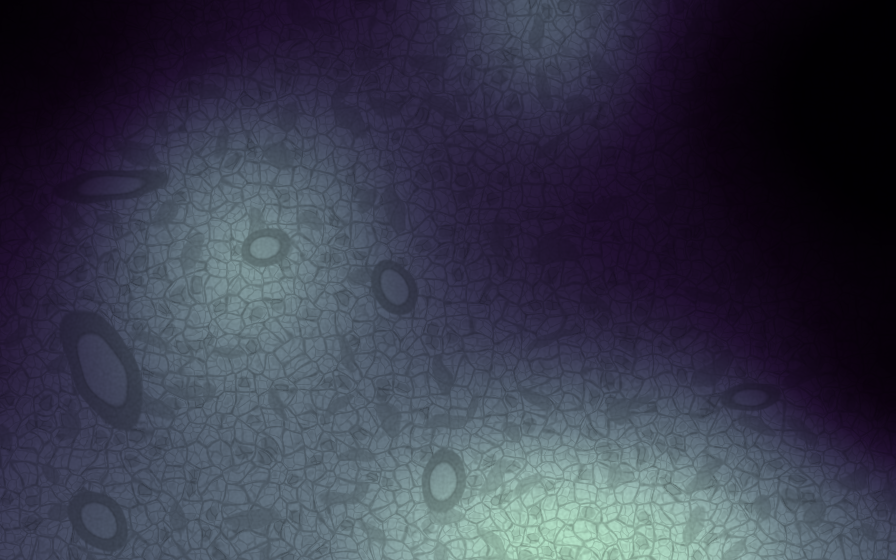
Write a WebGL 2 fragment shader that draws this background.

```glsl
#version 300 es
precision highp float;

#define BASE_LEVEL 1.7
#define CELL_SCALE 30.0
#define FINE_SCALE 58.0
#define BODY_SCALE 11.0
#define WARP 0.022
#define LINE_DARK 0.20
#define FILL_DARK 0.13
#define SHEATH_DARK 0.22
#define GRAIN 0.09

uniform vec2 u_resolution;
out vec4 fragColor;

const vec3 RAMP[8] = vec3[8](
    vec3(0.005, 0.0, 0.01), vec3(0.05, 0.01, 0.07), vec3(0.12, 0.06, 0.18),
    vec3(0.20, 0.19, 0.30), vec3(0.29, 0.33, 0.40), vec3(0.39, 0.46, 0.50),
    vec3(0.55, 0.67, 0.65), vec3(0.66, 0.84, 0.73));

vec2 hash2(vec2 p) {
    vec3 q = fract(p.xyx * vec3(0.1031, 0.1030, 0.0973));
    q += dot(q, q.yzx + 33.33);
    return fract((q.xx + q.yz) * q.zy);
}

float corner(vec2 cell, vec2 offset) {
    return dot(hash2(cell) * 2.0 - 1.0, offset);
}

float gradientNoise(vec2 p) {
    vec2 i = floor(p), f = p - i;
    vec2 u = f * f * f * (f * (f * 6.0 - 15.0) + 10.0);
    vec2 e = vec2(1.0, 0.0);
    return mix(mix(corner(i, f), corner(i + e, f - e), u.x),
               mix(corner(i + e.yx, f - e.yx), corner(i + 1.0, f - 1.0), u.x), u.y);
}

vec2 noise2(vec2 p) {
    return vec2(gradientNoise(p), gradientNoise(p + 71.3));
}

mat2 rotation(float a) {
    return mat2(cos(a), -sin(a), sin(a), cos(a));
}

float glow(vec2 p, vec2 center, vec2 radius) {
    vec2 d = (p - center) / radius;
    return exp(-dot(d, d));
}

// Broad light and shadow, in steps of the colour ramp
float lightLevel(vec2 p) {
    float level = BASE_LEVEL;
    level += 3.6 * glow(p, vec2(0.44, 0.55), vec2(0.30, 0.30));
    level += 5.2 * glow(p, vec2(1.06, 0.01), vec2(0.62, 0.33));
    level += 2.3 * glow(p, vec2(0.98, 1.00), vec2(0.22, 0.25));
    level += 1.5 * glow(p, vec2(0.10, 0.00), vec2(0.40, 0.30));
    level -= 2.2 * glow(p, vec2(1.60, 0.82), vec2(0.35, 0.35));
    level -= 1.6 * glow(p, vec2(0.00, 1.00), vec2(0.35, 0.35));
    level -= 1.8 * glow(p, vec2(1.62, 0.28), vec2(0.30, 0.22));
    return level;
}

// Cell membranes (x) and dark cell cores (y)
vec2 membranes(vec2 p, float scale, float px) {
    vec2 q = p * scale, base = floor(q);
    float near = 9.0, second = 9.0, kind = 0.0;
    for (int y = -1; y <= 1; y++)
    for (int x = -1; x <= 1; x++) {
        vec2 cell = base + vec2(x, y), h = hash2(cell);
        float d = length(cell + 0.1 + 0.8 * h - q);
        if (d < near) { second = near; near = d; kind = fract(h.x * 17.0 + h.y * 5.0); }
        else second = min(second, d);
    }
    float soft = px * scale;
    float line = 1.0 - smoothstep(0.02, 0.10 + 1.6 * soft, second - near);
    float core = smoothstep(0.72, 0.76, kind) * (1.0 - smoothstep(0.36 - soft, 0.36 + soft, near));
    return vec2(line, core);
}

// Scattered long dark bodies
float longBodies(vec2 p, float px) {
    vec2 q = p * BODY_SCALE, base = floor(q);
    float mask = 0.0;
    for (int y = -1; y <= 1; y++)
    for (int x = -1; x <= 1; x++) {
        vec2 cell = base + vec2(x, y), h = hash2(cell + 40.0);
        vec2 size = vec2(0.22 + 0.25 * h.x, 0.10 + 0.09 * h.y);
        vec2 d = rotation(6.28 * fract(h.x * 9.0 + h.y)) * (q - cell - h) / size;
        float soft = px * BODY_SCALE / size.y;
        float shape = 1.0 - smoothstep(1.0 - soft, 1.0 + soft, length(d));
        mask = max(mask, shape * step(0.4, fract(h.y * 13.0)));
    }
    return mask;
}

// Covers the tissue with a sheathed fibre: dark band around a pale core
void fibre(inout float shade, vec2 p, vec2 center, vec2 radius, float angle, float px) {
    float r = length(rotation(angle) * (p - center) / radius);
    float soft = 1.2 * px / radius.y;
    float body = 1.0 - smoothstep(1.0 - soft, 1.0 + soft, r);
    float band = smoothstep(0.60 - soft, 0.60 + soft, r);
    float rim = 1.0 - smoothstep(0.0, 2.0 * soft, abs(r - 0.60));
    shade = mix(shade, 1.0 - SHEATH_DARK * band - 0.08 * rim, body * 0.9);
}

void main() {
    vec2 p = gl_FragCoord.xy / u_resolution.y;
    float px = 1.0 / u_resolution.y;

    // Tissue at two sizes, bent by noise
    vec2 bent = p + WARP * noise2(p * 9.0) + 0.6 * WARP * noise2(p * 24.0);
    vec2 coarse = membranes(bent, CELL_SCALE, px);
    vec2 fine = membranes(bent + 0.3 * WARP * noise2(p * 50.0), FINE_SCALE, px);
    float bodies = longBodies(bent, px);
    float shade = 1.07 - LINE_DARK * max(coarse.x, 0.6 * fine.x) * (1.0 - 0.7 * bodies);
    shade -= FILL_DARK * max(max(coarse.y, 0.5 * fine.y), 1.2 * bodies);

    // Large fibres
    vec2 w = p + 0.5 * WARP * noise2(p * 14.0);
    fibre(shade, w, vec2(0.183, 0.342), vec2(0.118, 0.056), -1.1, px);
    fibre(shade, w, vec2(0.704, 0.487), vec2(0.052, 0.036), -1.0, px);
    fibre(shade, w, vec2(0.790, 0.142), vec2(0.056, 0.040), 1.4, px);
    fibre(shade, w, vec2(0.177, 0.069), vec2(0.062, 0.044), -0.8, px);
    fibre(shade, w, vec2(0.200, 0.670), vec2(0.105, 0.027), 0.1, px);
    fibre(shade, w, vec2(0.475, 0.558), vec2(0.045, 0.035), 0.4, px);
    fibre(shade, w, vec2(1.340, 0.292), vec2(0.055, 0.025), 0.1, px);

    // Colour ramp and grain
    float level = lightLevel(p) + 0.25 * gradientNoise(p * 4.0);
    vec3 color = RAMP[0];
    for (int i = 0; i < 7; i++)
        color = mix(color, RAMP[i + 1], clamp(level - float(i), 0.0, 1.0));
    shade += GRAIN * gradientNoise(p * 170.0);
    fragColor = vec4(color * shade, 1.0);
}
```
